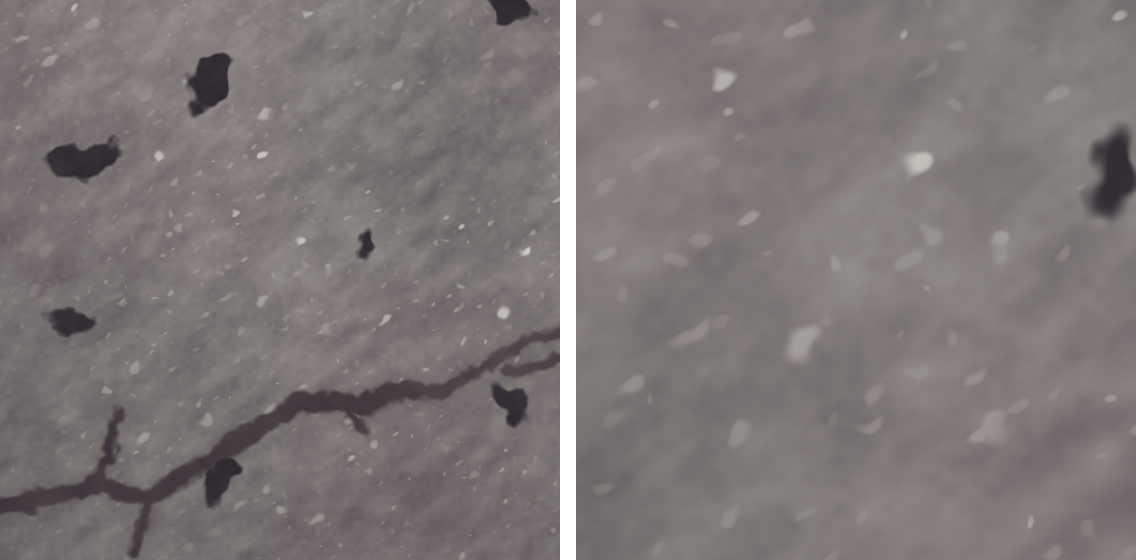
Left, the full canvas; right, a detail of the centre.
This texture is drawn by a Shadertoy shader. Its source:

```glsl
#define MATRIX_DARK vec3(0.425, 0.395, 0.400)
#define MATRIX_LIGHT vec3(0.540, 0.515, 0.508)
#define GRAIN_COLOR vec3(0.83, 0.81, 0.78)
#define CRACK_DEEP vec3(0.225, 0.190, 0.220)
#define CRACK_PALE vec3(0.350, 0.305, 0.315)
#define PORE_COLOR vec3(0.175, 0.160, 0.185)
#define PORE_COUNT 7
#define CRACK_WIDTH 0.018
#define BRANCH_WIDTH 0.010
#define EDGE_SOFTNESS 0.006
#define SMEAR_ANGLE 0.65

const vec2 CRACK[10] = vec2[10](
    vec2(-0.05, 0.075), vec2(0.18, 0.143), vec2(0.267, 0.108), vec2(0.39, 0.186),
    vec2(0.535, 0.286), vec2(0.65, 0.284), vec2(0.78, 0.303), vec2(0.846, 0.325),
    vec2(0.925, 0.395), vec2(1.05, 0.412));

// Each branch stores its start in xy and its tip in zw
const vec4 BRANCHES[4] = vec4[4](
    vec4(0.185, 0.147, 0.210, 0.270), vec4(0.268, 0.100, 0.235, 0.010),
    vec4(0.620, 0.275, 0.645, 0.230), vec4(0.900, 0.338, 1.050, 0.370));

float hash(vec2 p) {
    return fract(sin(dot(p, vec2(127.1, 311.7))) * 43758.5453);
}

float noise(vec2 p) {
    vec2 cell = floor(p), f = fract(p);
    f = f * f * (3.0 - 2.0 * f);
    return mix(mix(hash(cell), hash(cell + vec2(1, 0)), f.x),
               mix(hash(cell + vec2(0, 1)), hash(cell + vec2(1, 1)), f.x), f.y);
}

float fbm(vec2 p) {
    float sum = 0.0, amplitude = 0.533;
    for (int i = 0; i < 4; i++) {
        sum += amplitude * noise(p);
        p = mat2(1.6, 1.2, -1.2, 1.6) * p + 5.3;
        amplitude *= 0.5;
    }
    return sum;
}

mat2 rotation(float angle) {
    float c = cos(angle), s = sin(angle);
    return mat2(c, -s, s, c);
}

float segmentDistance(vec2 p, vec2 a, vec2 b) {
    vec2 ap = p - a, ab = b - a;
    return length(ap - ab * clamp(dot(ap, ab) / dot(ab, ab), 0.0, 1.0));
}

float cover(float distanceToEdge, float softness) {
    return 1.0 - smoothstep(-softness, softness, distanceToEdge);
}

// Soft mineral grains, one per occupied cell
float grains(vec2 p, float cells, float share) {
    vec2 g = p * cells, id = floor(g) + cells;
    vec2 center = 0.35 + 0.3 * vec2(hash(id), hash(id + 17.3));
    float radius = mix(0.12, 0.30, hash(id + 41.7));
    float d = length((fract(g) - center) * vec2(0.85, 1.3));
    float strength = mix(0.25, 1.0, pow(hash(id + 73.1), 2.0));
    return step(hash(id + 91.9), share) * strength * (1.0 - smoothstep(0.4 * radius, radius, d));
}

// Signed distance to the crack and its branches
float crackDistance(vec2 p) {
    float width = mix(CRACK_WIDTH, 0.6 * CRACK_WIDTH, smoothstep(0.65, 0.85, p.x));
    float d = 1.0;
    for (int i = 0; i < 9; i++)
        d = min(d, segmentDistance(p, CRACK[i], CRACK[i + 1]) - width);
    for (int i = 0; i < 4; i++)
        d = min(d, segmentDistance(p, BRANCHES[i].xy, BRANCHES[i].zw) - BRANCH_WIDTH);
    return d;
}

// Elongated pores spread by a low-discrepancy sequence
float poreDistance(vec2 p) {
    float d = 1.0;
    for (int i = 0; i < PORE_COUNT; i++) {
        float n = float(i);
        vec2 center = fract(vec2(0.38, 0.86) + n * vec2(0.7549, 0.5698));
        float radius = 0.018 + 0.03 * fract(0.9 + 0.382 * n);
        vec2 local = rotation(1.1 + 2.3 * n) * (p - center);
        d = min(d, length(local * vec2(0.75, 1.25)) - radius);
    }
    return d;
}

void mainImage(out vec4 fragColor, in vec2 fragCoord) {
    vec2 p = fragCoord / iResolution.y;
    vec2 smear = rotation(SMEAR_ANGLE) * p;

    // Cloudy matrix with diagonal smears
    float tone = 0.47 + 0.35 * (p.y - 0.5) + 1.1 * (fbm(p * 4.0) - 0.5);
    tone += 1.2 * (fbm(smear * vec2(20.0, 38.0)) - 0.5) + 0.25 * (noise(p * 110.0) - 0.5);
    vec3 color = mix(MATRIX_DARK, MATRIX_LIGHT, tone);
    color += vec3(0.012, 0.0, 0.002) * (noise(p * 3.0 + 8.0) - 0.5);

    // Clustered pale grains
    vec2 ragged = smear + 0.012 * (vec2(noise(p * 65.0), noise(p * 65.0 + 31.0)) - 0.5);
    float density = smoothstep(0.2, 0.65, noise(p * 6.0 + 3.7));
    float faint = 0.45 * grains(ragged + 0.37, 36.0, 0.4) * mix(0.35, 1.0, density);
    float bright = 0.95 * grains(ragged, 19.0, 0.2) * mix(0.4, 1.0, density);
    color = mix(color, GRAIN_COLOR, max(faint, bright));

    // Ragged crack, paler towards its thin end
    vec2 coarseWarp = vec2(fbm(p * 14.0), fbm(p * 14.0 + 19.0)) - 0.5;
    vec2 fineWarp = vec2(noise(p * 75.0), noise(p * 75.0 + 23.0)) - 0.5;
    vec2 q = p + 0.045 * coarseWarp + 0.009 * fineWarp;
    float paleness = 0.7 * fbm(p * 22.0) + 0.35 * smoothstep(0.5, 0.95, p.x) - 0.1;
    vec3 crackColor = mix(CRACK_DEEP, CRACK_PALE, clamp(paleness, 0.0, 1.0));
    float crack = crackDistance(q);
    color *= 1.0 - 0.08 * cover(crack - 0.012, 0.018);
    color = mix(color, crackColor, 0.95 * cover(crack, EDGE_SOFTNESS));

    // Dark pores
    vec3 poreColor = PORE_COLOR + 0.08 * (fbm(p * 30.0) - 0.4);
    float pore = poreDistance(q + 0.03 * coarseWarp);
    color = mix(color, poreColor, 0.97 * cover(pore, EDGE_SOFTNESS));

    fragColor = vec4(color, 1.0);
}
```
